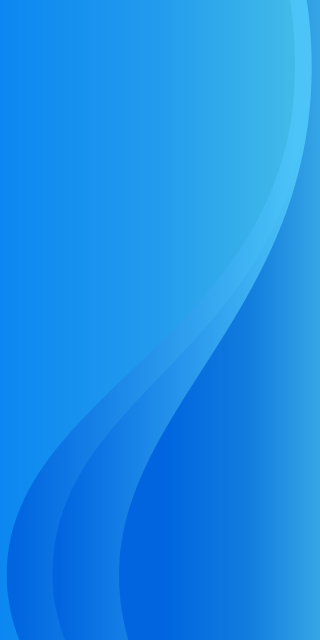
Reproduce this background procedurally as a Shadertoy shader.

```glsl
// Blue backdrop with three nested S-shaped ribbons sweeping from top right to
// lower left. Each rim is a cubic curve with upright ends, solved for x at a
// given height; every layer is filled with its own horizontal gradient.

// Canvas is 1 wide and 2 high; the rims turn at these two heights.
const float TOP_TURN = 1.792;
const float LOW_TURN = 0.203;
const float TOP_BEND = 0.36;

// Rim: x at top turn, x at low turn, upper handle, lower handle.
const vec4 OUTER_RIM  = vec4(0.922, 0.021, 0.841, 0.583);
const vec4 MIDDLE_RIM = vec4(0.962, 0.164, 0.885, 0.599);
const vec4 INNER_RIM  = vec4(0.974, 0.372, 0.755, 0.521);
const vec3 LOW_BENDS  = vec3(0.95, 0.95, 0.70);

const vec3 SKY_LEFT   = vec3(0.045, 0.53, 0.945);
const vec3 SKY_MIDDLE = vec3(0.135, 0.61, 0.93);
const vec3 SKY_RIGHT  = vec3(0.26, 0.73, 0.915);
const vec3 DEEP_BLUE  = vec3(0.0, 0.395, 0.875);
const vec3 RIBBON_TIP = vec3(0.30, 0.77, 0.97);
const vec3 SEA_MIDDLE = vec3(0.07, 0.49, 0.87);
const vec3 SEA_RIGHT  = vec3(0.21, 0.65, 0.90);

float ramp(float a, float b, float x) {
    return clamp((x - a) / (b - a), 0.0, 1.0);
}

// Point on the curve between the two turns.
vec2 rimPoint(vec4 rim, float t) {
    float s = t * t * (3.0 - 2.0 * t);
    float u = 1.0 - t;
    float y = mix(TOP_TURN, LOW_TURN, s)
            - 3.0 * u * t * (u * rim.z - t * rim.w);
    return vec2(mix(rim.x, rim.y, s), y);
}

// Horizontal position of a rim at height y.
float rimX(vec4 rim, float lowBend, float y) {
    float above = max(y - TOP_TURN, 0.0);
    float below = max(LOW_TURN - y, 0.0);
    float lo = 0.0, hi = 1.0;
    for (int i = 0; i < 18; i++) {
        float t = 0.5 * (lo + hi);
        if (rimPoint(rim, t).y > y) lo = t; else hi = t;
    }
    return rimPoint(rim, 0.5 * (lo + hi)).x
         - TOP_BEND * above * above + lowBend * below * below;
}

// Soft coverage of everything to the right of a rim.
float rightOf(vec4 rim, float lowBend, vec2 p, float pixel) {
    float x = rimX(rim, lowBend, p.y);
    float slope = (rimX(rim, lowBend, p.y + 0.005) - x) / 0.005;
    float d = (p.x - x) / sqrt(1.0 + slope * slope);
    return smoothstep(-0.7 * pixel, 0.7 * pixel, d);
}

void mainImage(out vec4 fragColor, in vec2 fragCoord) {
    vec2 p = fragCoord / iResolution.xy * vec2(1.0, 2.0);
    float pixel = max(1.0 / iResolution.x, 2.0 / iResolution.y);

    // Layer gradients
    vec3 sky = mix(SKY_LEFT, SKY_MIDDLE, ramp(0.0, 0.5, p.x));
    sky = mix(sky, SKY_RIGHT, ramp(0.5, 0.92, p.x));
    vec3 outer = mix(DEEP_BLUE, RIBBON_TIP, ramp(0.04, 0.93, p.x));
    vec3 middle = mix(DEEP_BLUE, RIBBON_TIP, ramp(0.18, 0.95, p.x));
    vec3 sea = mix(DEEP_BLUE, SEA_MIDDLE, ramp(0.50, 0.78, p.x));
    sea = mix(sea, SEA_RIGHT, ramp(0.78, 1.0, p.x));

    // Stack the layers from back to front
    vec3 color = sky;
    color = mix(color, outer, rightOf(OUTER_RIM, LOW_BENDS.x, p, pixel));
    color = mix(color, middle, rightOf(MIDDLE_RIM, LOW_BENDS.y, p, pixel));
    color = mix(color, sea, rightOf(INNER_RIM, LOW_BENDS.z, p, pixel));

    fragColor = vec4(color, 1.0);
}
```
